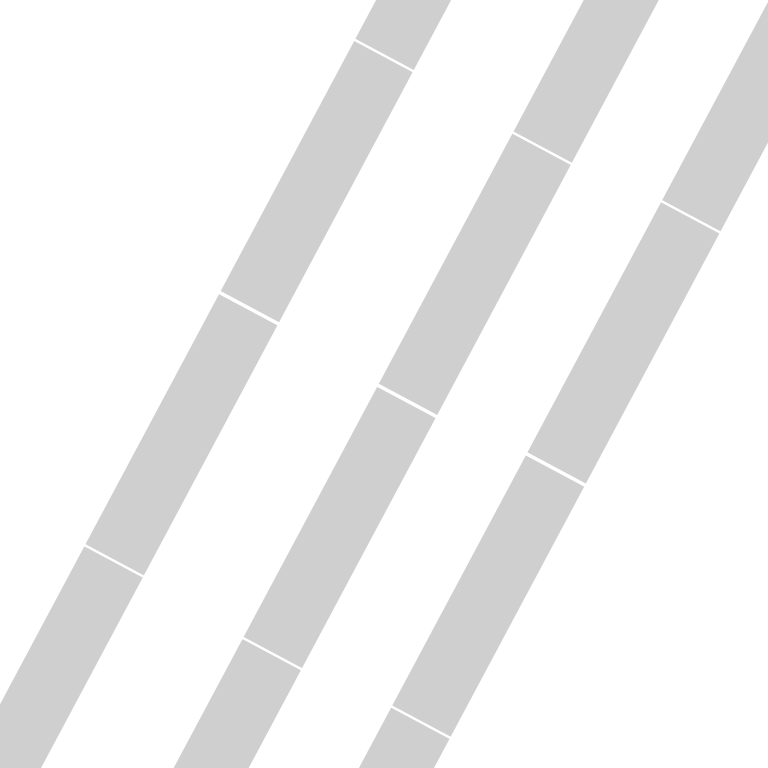
This pattern is drawn by a Shadertoy shader. Its source:

```glsl
// Three slanted grey bands on white, each cut crosswise by thin white seams.
// The canvas is rotated into along/across band axes; every band is a slab
// distance, and its seams repeat along it at a fixed period.

const vec3 PAPER_COLOR = vec3(1.0);
const vec3 BAND_COLOR = vec3(0.81);

const float BAND_SLOPE = 0.534;      // horizontal run per unit of rise
const float BAND_WIDTH = 0.0862;
const float SEAM_PERIOD = 0.373;     // length of one block with its seam
const float MIDDLE_SEAM_WIDTH = 0.0046;
const float OUTER_SEAM_WIDTH = 0.0032;

// Per band: offset across from the canvas centre, seam shift along the band
const int BAND_COUNT = 3;
const vec2 BANDS[BAND_COUNT] = vec2[BAND_COUNT](
    vec2(-0.2015, 0.0043),
    vec2(0.0370, -0.0052),
    vec2(0.2498, 0.0072)
);

// Coverage of a slab centred on zero, smoothed over one pixel
float slab(float distanceToAxis, float width, float pixel) {
    return clamp(0.5 + (0.5 * width - abs(distanceToAxis)) / pixel, 0.0, 1.0);
}

// Coverage of the seam nearest to a position along the band
float seam(float along, float pixel) {
    float index = round(along / SEAM_PERIOD);
    float width = index == 0.0 ? MIDDLE_SEAM_WIDTH : OUTER_SEAM_WIDTH;
    return slab(along - index * SEAM_PERIOD, width, pixel);
}

void mainImage(out vec4 fragColor, in vec2 fragCoord) {
    float pixel = 1.0 / iResolution.y;
    vec2 position = (fragCoord - 0.5 * iResolution.xy) * pixel;

    // Band axes
    vec2 alongAxis = normalize(vec2(BAND_SLOPE, 1.0));
    vec2 acrossAxis = vec2(alongAxis.y, -alongAxis.x);
    float along = dot(position, alongAxis);
    float across = dot(position, acrossAxis);

    // Bands minus their seams
    float ink = 0.0;
    for (int i = 0; i < BAND_COUNT; i++) {
        float band = slab(across - BANDS[i].x, BAND_WIDTH, pixel);
        ink = max(ink, band * (1.0 - seam(along - BANDS[i].y, pixel)));
    }

    fragColor = vec4(mix(PAPER_COLOR, BAND_COLOR, ink), 1.0);
}
```
